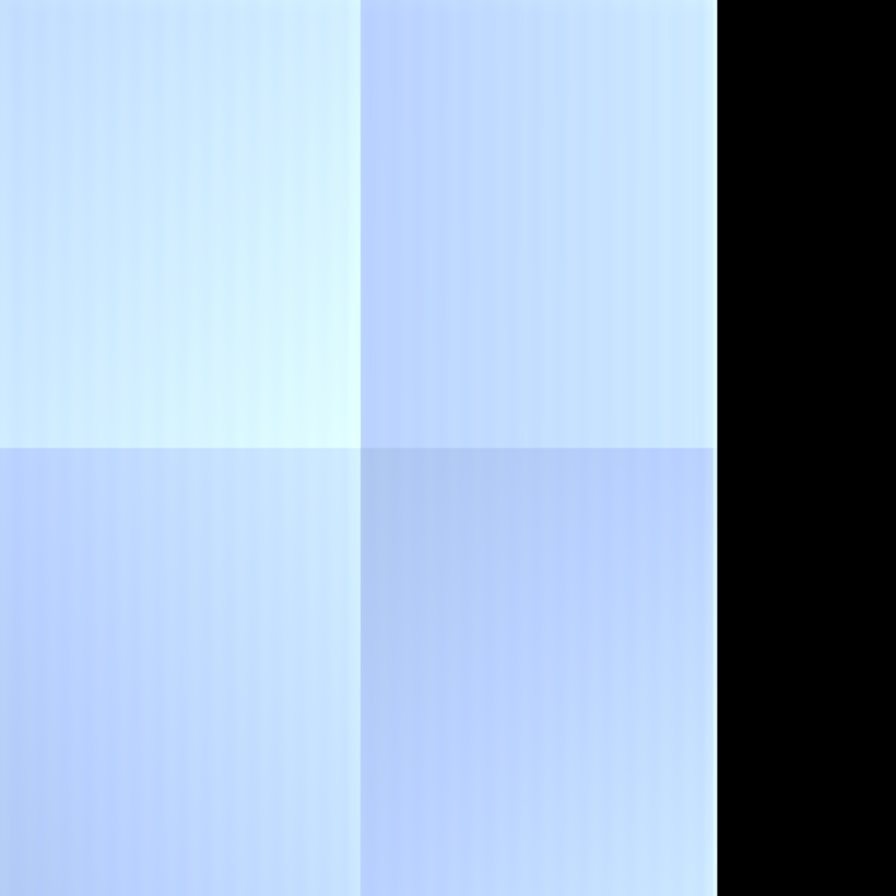
Write a three.js fragment shader that draws this background.

```glsl
varying vec2 vUv;

#define SPLIT_X 0.4025
#define SPLIT_Y 0.5
#define PANEL_RIGHT 0.8005
#define EDGE_SOFT 0.0012
#define RIM_WIDTH 0.017
#define RIM_LIFT 0.035
#define BAND_COUNT 38.0
#define BAND_LIFT 0.005

const vec3 SHADE_BLUE = vec3(0.68, 0.78, 0.94);
const vec3 MID_BLUE = vec3(0.725, 0.82, 1.0);
const vec3 PALE_CYAN = vec3(0.88, 1.0, 1.0);

// Antialiased step centred on the edge
float softStep(float edge, float x) {
  return smoothstep(edge - EDGE_SOFT, edge + EDGE_SOFT, x);
}

// Bilinear level; corners are bottom left, bottom right, top left, top right
float cornerBlend(vec4 corners, vec2 p) {
  vec2 sides = mix(corners.xz, corners.yw, p.x);
  return mix(sides.x, sides.y, p.y);
}

// Dusky blue through periwinkle to pale cyan
vec3 iceRamp(float level) {
  vec3 shade = mix(SHADE_BLUE, MID_BLUE, clamp(level / 0.25, 0.0, 1.0));
  return mix(shade, PALE_CYAN, clamp((level - 0.25) / 0.75, 0.0, 1.0));
}

void main() {
  // Local coordinates of the two columns and two rows
  float leftX = clamp(vUv.x / SPLIT_X, 0.0, 1.0);
  float rightX = clamp((vUv.x - SPLIT_X) / (PANEL_RIGHT - SPLIT_X), 0.0, 1.0);
  float lowY = clamp(vUv.y / SPLIT_Y, 0.0, 1.0);
  float highY = clamp((vUv.y - SPLIT_Y) / (1.0 - SPLIT_Y), 0.0, 1.0);

  // Four gradient panels
  vec3 topLeft = iceRamp(cornerBlend(vec4(0.64, 1.0, 0.42, 0.72), vec2(leftX, highY)));
  vec3 topRight = iceRamp(cornerBlend(vec4(0.27, 0.66, 0.24, 0.66), vec2(rightX, highY)));
  vec3 lowLeft = iceRamp(cornerBlend(vec4(0.08, 0.52, 0.25, 0.68), vec2(leftX, lowY)));
  vec3 lowRight = iceRamp(cornerBlend(vec4(0.23, 0.62, 0.0, 0.27), vec2(rightX, lowY)));

  float isTop = softStep(SPLIT_Y, vUv.y);
  float isRight = softStep(SPLIT_X, vUv.x);
  vec3 color = mix(mix(lowLeft, topLeft, isTop), mix(lowRight, topRight, isTop), isRight);

  // Faint vertical banding
  color += BAND_LIFT * sin(6.28318 * BAND_COUNT * vUv.x) * vec3(1.0, 1.0, 0.0);

  // Pale strips along the right side of each column and the canvas border
  float columnEnd = mix(SPLIT_X, PANEL_RIGHT, isRight);
  float strip = smoothstep(RIM_WIDTH, 0.6 * RIM_WIDTH, columnEnd - vUv.x);
  float border = smoothstep(RIM_WIDTH, 0.0, min(vUv.x, 1.0 - vUv.y));
  color += RIM_LIFT * (0.6 * strip + 0.3 * border) * vec3(0.8, 1.0, 0.3);

  // Bright line before the black side
  float line = softStep(PANEL_RIGHT - 0.0045, vUv.x);
  color = mix(color, vec3(0.9, 1.0, 1.0), 0.75 * line);
  color = clamp(color, 0.0, 1.0) * (1.0 - softStep(PANEL_RIGHT, vUv.x));

  gl_FragColor = vec4(color, 1.0);
}
```
